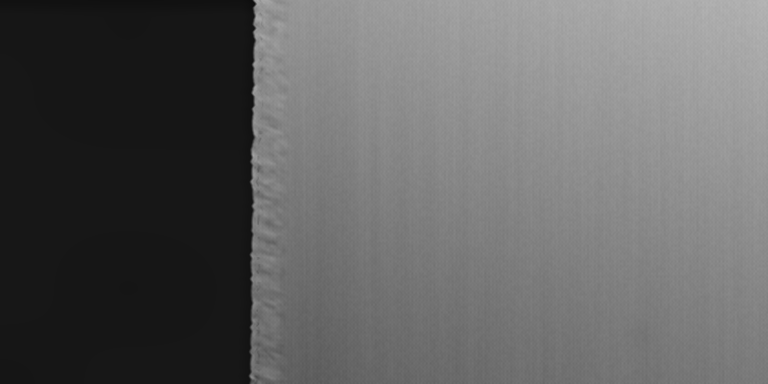
A Shadertoy shader for this texture:

```glsl
// A grey woven cloth with a frayed, puckered selvedge beside a near-black ground.
// Soft gradients light the cloth; value noise shapes the fray and the puckers,
// and fine waves with grain give the weave. Units are canvas heights.

float hash(vec2 p) {
    vec3 q = fract(vec3(p.xyx) * 0.1031);
    q += dot(q, q.yzx + 33.33);
    return fract((q.x + q.y) * q.z);
}

float noise(vec2 p) {
    vec2 cell = floor(p), f = fract(p);
    f = f * f * (3.0 - 2.0 * f);
    return mix(mix(hash(cell), hash(cell + vec2(1, 0)), f.x),
               mix(hash(cell + vec2(0, 1)), hash(cell + vec2(1, 1)), f.x), f.y);
}

// Left border of the cloth: a slight lean, slow bends and short loose fibres.
float clothEdge(float y) {
    float bend = 0.005 * (noise(vec2(3.0, y * 9.0)) - 0.5);
    float fibres = 0.007 * (noise(vec2(7.0, y * 95.0)) - 0.5);
    return 0.652 + 0.009 * y + bend + fibres;
}

// Broad light: brighter to the top and right, with a shaded fold by the hem.
float clothLight(vec2 p) {
    float across = clamp((p.x - 0.75) / 1.25, 0.0, 1.0);
    float bottom = mix(0.385, 0.475, across);
    float top = mix(0.595, 0.695, across);
    float light = mix(bottom, top, pow(p.y, 1.1));
    light -= 0.025 * exp(-pow((p.x - 0.83) / 0.09, 2.0)) * (1.0 - 0.6 * p.y);
    light -= 0.015 * exp(-dot(p - vec2(1.667, 0.128), p - vec2(1.667, 0.128)) / 0.0009);
    return light;
}

// Height of the slanted puckers in the selvedge; d is the distance from the edge.
float puckers(float d, float y) {
    float slanted = y + 0.35 * d + 0.012 * noise(vec2(d * 30.0, y * 14.0));
    return noise(vec2(d * 22.0, slanted * 44.0))
         + 0.4 * noise(vec2(d * 55.0 + 9.0, slanted * 95.0));
}

void mainImage(out vec4 fragColor, in vec2 fragCoord) {
    vec2 p = fragCoord / iResolution.y;
    float pixel = 1.0 / iResolution.y;
    float d = p.x - clothEdge(p.y);

    // Dark ground, falling off at the top and next to the cloth
    float ground = 0.083 + 0.008 * noise(p * vec2(3.0, 4.0));
    ground -= 0.02 * smoothstep(0.955, 1.0, p.y);
    ground -= 0.015 * smoothstep(-0.035, 0.0, d);

    // Cloth with faint vertical streaks
    float cloth = clothLight(p);
    cloth += 0.013 * (noise(vec2(p.x * 48.0, p.y * 1.5)) - 0.5);
    cloth += 0.010 * (noise(vec2(p.x * 120.0, p.y * 2.0 + 5.0)) - 0.5);

    // Weave and yarn grain
    vec2 threads = sin(6.2832 * p * vec2(105.0, 98.0));
    cloth += 0.007 * threads.x * threads.y + 0.004 * threads.x;
    cloth += 0.022 * (noise(p * vec2(190.0, 150.0)) - 0.5);

    // Selvedge: relief lit from above, ending in a soft seam
    float band = 1.0 - smoothstep(0.055, 0.105, d);
    float relief = puckers(d, p.y) - puckers(d, p.y + 0.008);
    cloth += band * (0.13 * relief + 0.06 * (noise(vec2(d * 45.0, p.y * 55.0)) - 0.5));
    cloth += 0.025 * band * (1.0 - p.y);
    cloth -= 0.02 * exp(-pow((d - 0.082) / 0.007, 2.0)) * noise(vec2(2.0, p.y * 60.0));

    // Pale frayed rim with dark gaps behind it
    float fray = noise(vec2(d * 130.0, p.y * 110.0));
    cloth += 0.08 * (fray - 0.25) * exp(-pow((d - 0.007) / 0.007, 2.0));
    cloth -= 0.08 * smoothstep(0.45, 0.9, fray) * exp(-pow((d - 0.017) / 0.006, 2.0));

    float cover = smoothstep(-0.002 - pixel, 0.002 + pixel, d);
    fragColor = vec4(vec3(clamp(mix(ground, cloth, cover), 0.0, 1.0)), 1.0);
}
```
